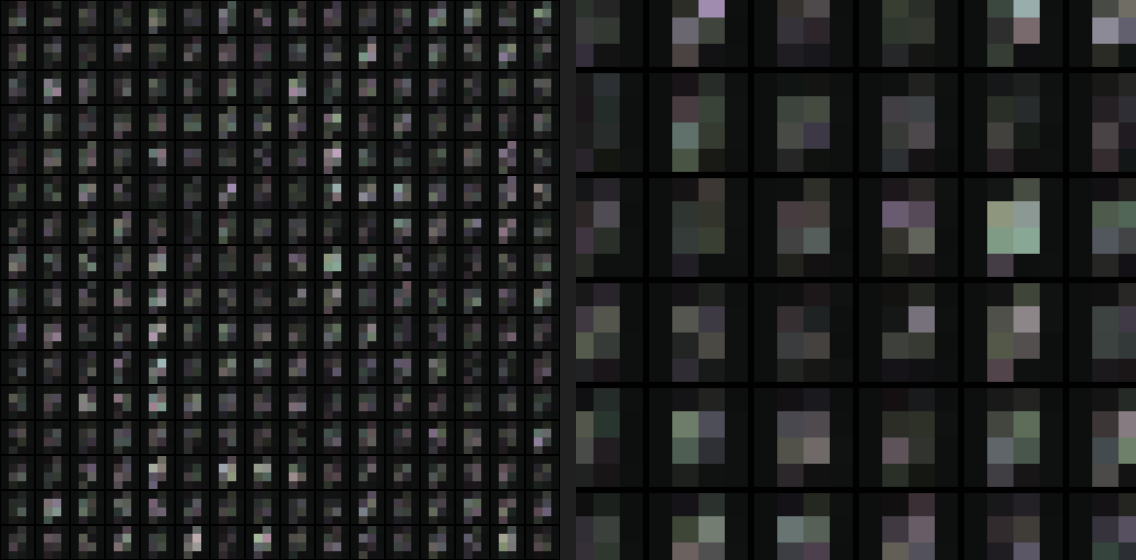
Left: the whole. Right: its middle third, enlarged.
A WebGL 1 fragment shader for this pattern:

```glsl
precision highp float;

uniform vec2 u_resolution;

// Three random values in 0..1 for a grid position
vec3 hash32(vec2 p) {
  vec3 q = fract(p.xyx * vec3(0.1031, 0.1030, 0.0973));
  q += dot(q, q.yxz + 33.33);
  return fract((q.xxy + q.yzz) * q.zyx);
}

// 1 when a block sits at the given column and row of its cell
float isAt(vec2 block, vec2 place) {
  vec2 d = abs(block - place);
  return 1.0 - step(0.5, max(d.x, d.y));
}

// Colour of one block; each cell holds 4 by 4 of them
vec3 blockColor(vec2 id) {
  id = mod(id, 64.0);
  vec2 cell = floor(id / 4.0);
  vec2 block = id - cell * 4.0;
  vec3 rnd = hash32(id + 7.0);
  vec3 tone = hash32(id + 91.0);

  // A few cells are much brighter than the rest
  float energy = mix(0.7, 1.5, pow(hash32(cell + 153.0).x, 4.0));

  // Bright 2 by 2 core with a tail at upper right and lower left
  vec2 fromCenter = abs(block - 1.5);
  float core = 1.0 - step(1.0, max(fromCenter.x, fromCenter.y));
  float tail = isAt(block, vec2(2.0, 3.0)) + isAt(block, vec2(1.0, 0.0));
  float faint = isAt(block, vec2(1.0, 3.0)) + isAt(block, vec2(2.0, 0.0));

  float spread = 0.5 * (rnd.x + rnd.y);
  float light = core * (0.08 + 0.5 * spread) + tail * (0.06 + 0.26 * spread);
  light = light * energy + faint * (0.055 + 0.045 * rnd.x);

  // Pink to green cast, with a weaker warm to cool one
  vec3 tint = 1.0 + (tone.x - 0.5) * vec3(0.18, -0.18, 0.18)
                  + (tone.y - 0.5) * vec3(0.14, 0.0, -0.14);
  vec3 ground = vec3(0.05, 0.057, 0.057) + 0.012 * step(2.5, block.x) * rnd.z;
  return max(ground, light * tint);
}

void main() {
  vec2 uv = gl_FragCoord.xy / u_resolution;

  // Blend neighbouring blocks over one pixel
  vec2 p = uv * 64.0 - 0.5;
  vec2 id = floor(p);
  vec2 w = clamp((fract(p) - 0.5) * u_resolution / 64.0 + 0.5, 0.0, 1.0);
  vec3 lower = mix(blockColor(id), blockColor(id + vec2(1.0, 0.0)), w.x);
  vec3 upper = mix(blockColor(id + vec2(0.0, 1.0)), blockColor(id + 1.0), w.x);
  vec3 color = mix(lower, upper, w.y);

  // Black lines between the cells
  vec2 toLine = 0.5 - abs(fract(uv * 16.0) - 0.5);
  vec2 inside = clamp((toLine - 0.03) * u_resolution / 16.0 + 0.5, 0.0, 1.0);
  color = mix(vec3(0.004), color, inside.x * inside.y);

  gl_FragColor = vec4(color, 1.0);
}
```
